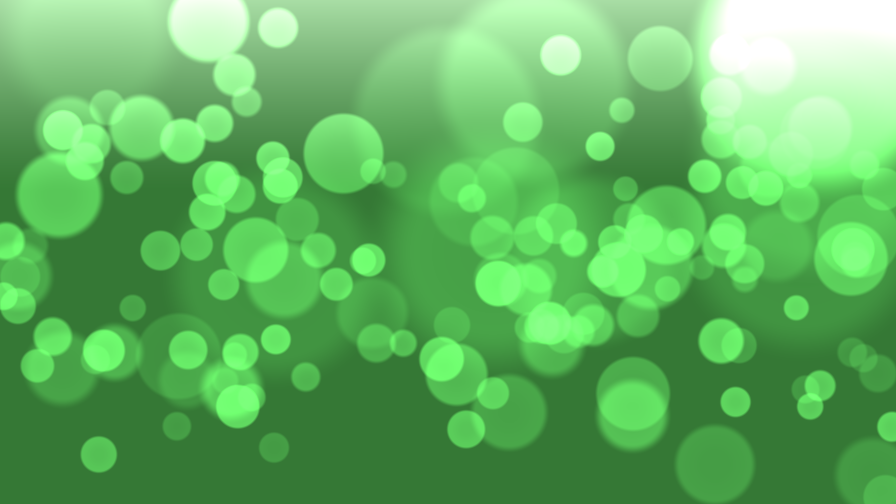
Write a WebGL 2 fragment shader that draws this background.

```glsl
#version 300 es
precision highp float;

uniform vec2 u_resolution;
out vec4 fragColor;

const vec3 LEAF_GREEN = vec3(0.44, 1.0, 0.44);
const float BASE_LIGHT = 0.47;
const float MAX_LIGHT = 1.35;
const float GOLDEN_STEP = 0.618;

float hash(vec2 p) {
    return fract(sin(dot(p, vec2(127.1, 311.7))) * 43758.5453);
}

// Soft-edged disc, slightly brighter towards its rim
float disc(vec2 p, vec2 center, float radius, float blur) {
    float d = length(p - center);
    float body = 1.0 - smoothstep(radius - blur, radius + blur, d);
    return body * mix(0.9, 1.0, smoothstep(0.2, 0.95, d / radius));
}

// Brighten with diminishing returns so overlaps stay visible
float addLight(float light, float amount) {
    return light + amount * (MAX_LIGHT - light);
}

// Scatter discs; band pulls their heights towards the middle
float discLayer(float light, vec2 p, float aspect, int count, float seed,
                vec2 radii, vec2 strengths, vec2 blurs, float band) {
    for (int i = 0; i < count; i++) {
        float id = float(i);
        float h1 = hash(vec2(id, seed));
        float h2 = hash(vec2(id, seed + 1.0));
        float h3 = hash(vec2(id, seed + 2.0));
        float h4 = hash(vec2(id, seed + 3.0));
        float h5 = hash(vec2(id, seed + 4.0));
        float x = fract(id * GOLDEN_STEP + 0.3 * h1) * aspect;
        float y = mix(h2, 0.5 * (h2 + h3), band);
        float radius = mix(radii.x, radii.y, h4);
        float strength = mix(strengths.x, strengths.y, h5);
        float blur = mix(blurs.x, blurs.y, h3 * h3);
        light = addLight(light, strength * disc(p, vec2(x, y), radius, blur));
    }
    return light;
}

// White haze falling from the top edge
float topHaze(float y) {
    return 0.47 * pow(clamp((y - 0.62) / 0.38, 0.0, 1.0), 1.3);
}

void main() {
    vec2 p = gl_FragCoord.xy / u_resolution.y;
    float aspect = u_resolution.x / u_resolution.y;
    float pixel = 1.0 / u_resolution.y;

    // Broad glows: one bright in the upper right, one faint in the middle
    float light = BASE_LIGHT;
    light = addLight(light, 0.6 * disc(p, vec2(0.915 * aspect, 0.87), 0.23, 0.05));
    light = addLight(light, 0.2 * disc(p, vec2(0.55 * aspect, 0.5), 0.21, 0.06));

    // Bokeh from far and blurred to near and crisp
    light = discLayer(light, p, aspect, 7, 11.0, vec2(0.15, 0.23),
                      vec2(0.07, 0.15), vec2(0.02, 0.05), 0.4);
    light = discLayer(light, p, aspect, 36, 23.0, vec2(0.05, 0.088),
                      vec2(0.1, 0.42), vec2(0.004, 0.014), 0.0);
    light = discLayer(light, p, aspect, 115, 47.0, vec2(0.024, 0.045),
                      vec2(0.13, 0.46), vec2(max(0.003, pixel), 0.006), 0.7);

    // Haze whitens bright discs more than the backdrop
    float haze = topHaze(p.y) * (0.4 + 1.2 * light);
    vec3 color = LEAF_GREEN * light + haze * vec3(1.0, 0.88, 0.97);
    fragColor = vec4(clamp(color, 0.0, 1.0), 1.0);
}
```
